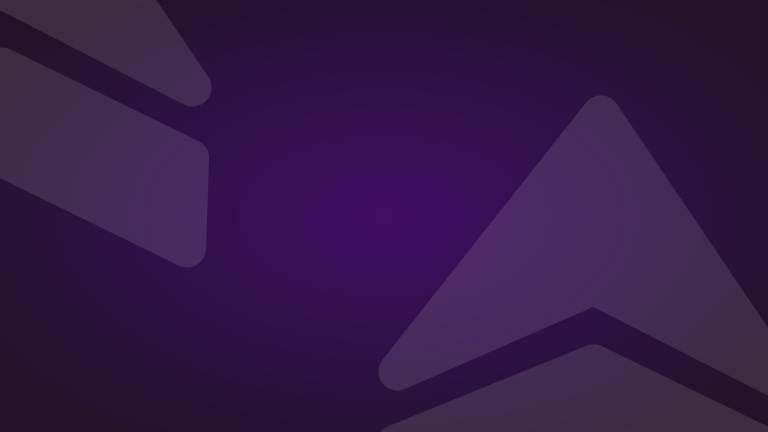
Write a WebGL 1 fragment shader that draws this background.

```glsl
precision highp float;
// Dark violet backdrop with a soft elliptical glow and large translucent rounded arrows.

uniform vec2 u_resolution;

// Lengths are in canvas heights on a 16:9 field, y pointing up
const float ASPECT = 16.0 / 9.0;
const vec3 GLOW_COLOR = vec3(0.252, 0.053, 0.395);
const vec3 EDGE_COLOR = vec3(0.133, 0.073, 0.168);
const float GLOW_RADIUS = 0.6;      // fraction of the canvas in each axis
const vec3 SHAPE_TINT = vec3(1.0);
const float SHAPE_OPACITY = 0.11;
const float CORNER_RADIUS = 0.044;

// Adds edge a-b to a polygon's squared distance (x) and inside sign (y)
vec2 addEdge(vec2 field, vec2 p, vec2 a, vec2 b) {
  vec2 edge = b - a;
  vec2 toPoint = p - a;
  vec2 offset = toPoint - edge * clamp(dot(toPoint, edge) / dot(edge, edge), 0.0, 1.0);
  field.x = min(field.x, dot(offset, offset));
  bool crosses = (a.y > p.y) != (b.y > p.y);
  if (crosses && p.x < a.x + edge.x * (p.y - a.y) / edge.y) field.y = -field.y;
  return field;
}

// Signed distance to a quad grown by the corner radius: outer corners round, notches stay sharp
float roundedQuad(vec2 p, vec2 a, vec2 b, vec2 c, vec2 d) {
  vec2 field = vec2(1e3, 1.0);
  field = addEdge(field, p, a, b);
  field = addEdge(field, p, b, c);
  field = addEdge(field, p, c, d);
  field = addEdge(field, p, d, a);
  return field.y * sqrt(field.x) - CORNER_RADIUS;
}

void main() {
  vec2 uv = gl_FragCoord.xy / u_resolution;
  vec2 p = uv * vec2(ASPECT, 1.0);

  // Central glow
  float falloff = clamp(length(uv - 0.5) / GLOW_RADIUS, 0.0, 1.0);
  vec3 color = mix(GLOW_COLOR, EDGE_COLOR, falloff);

  // Right arrow and the chevron beneath it
  float arrow = roundedQuad(p, vec2(1.391, 0.735), vec2(1.808, 0.118),
                            vec2(1.3745, 0.338), vec2(0.920, 0.140));
  float chevron = roundedQuad(p, vec2(1.374, 0.159), vec2(1.808, -0.051),
                              vec2(1.389, -0.389), vec2(0.914, -0.028));

  // Cropped arrow at the upper left and the slanted band beneath it
  float cornerArrow = roundedQuad(p, vec2(0.028, 1.414), vec2(0.4456, 0.7975),
                                  vec2(-0.0046, 1.028), vec2(-0.463, 0.819));
  float band = roundedQuad(p, vec2(0.0046, 0.846), vec2(0.440, 0.634),
                           vec2(0.433, 0.425), vec2(-0.0046, 0.639));

  // Smooth-edged overlay
  float shapes = min(min(arrow, chevron), min(cornerArrow, band));
  float coverage = clamp(0.5 - shapes * u_resolution.y, 0.0, 1.0);
  color = mix(color, SHAPE_TINT, SHAPE_OPACITY * coverage);

  gl_FragColor = vec4(color, 1.0);
}
```
